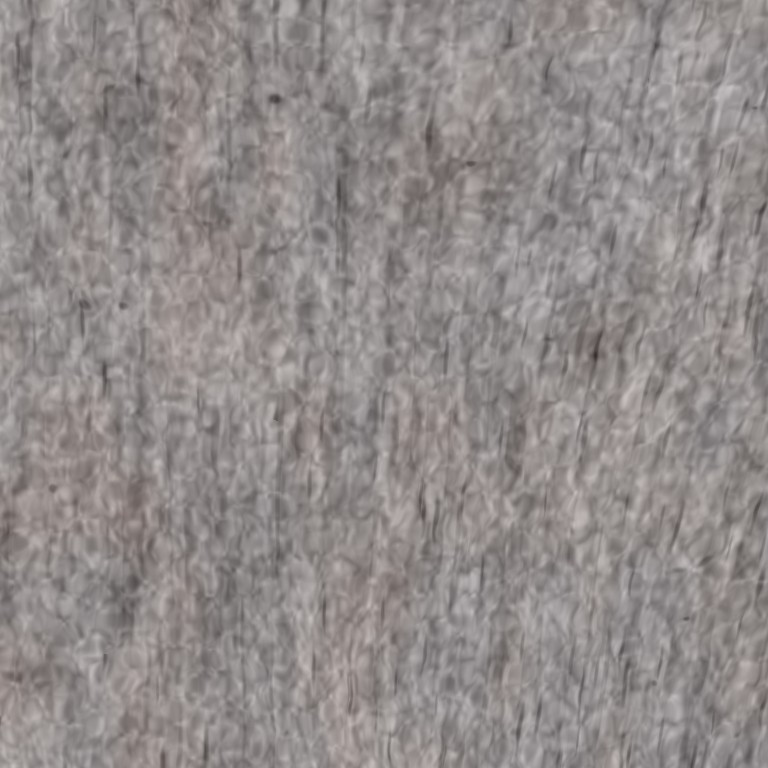
Reproduce this texture procedurally as a three.js fragment shader.

```glsl
// Weathered grey board: fuzzy upright fibres, pale flakes, dark splits and a few pits.
varying vec2 vUv;

const vec3 BASE_GREY = vec3(0.572, 0.551, 0.548);
const vec3 RUST_TINT = vec3(0.020, -0.004, -0.014);
const vec3 COOL_TINT = vec3(-0.010, -0.002, 0.012);
const float LEAN = 0.22;             // slant of the grain at the right edge
const vec2 STRAND_GRID = vec2(72.0, 15.0);
const vec2 SEAM_GRID = vec2(95.0, 7.0);
const vec2 FUZZ_GRID = vec2(98.0, 66.0);
const vec2 FINE_GRID = vec2(165.0, 120.0);
const vec2 FLAKE_GRID = vec2(88.0, 52.0);
const vec2 SPLIT_GRID = vec2(42.0, 14.0);
const vec2 SPLIT_SIZE = vec2(0.17, 0.46);
const vec2 PIT_GRID = vec2(8.0);
const vec2 PIT_SIZE = vec2(0.065, 0.055);

vec2 hash2(vec2 p) {
  vec3 h = fract(p.xyx * vec3(0.1031, 0.1030, 0.0973));
  h += dot(h, h.yzx + 33.33);
  return fract((h.xx + h.yz) * h.zy);
}

// Smooth value noise, -1 to 1
float noise(vec2 p) {
  vec2 cell = floor(p);
  vec2 f = fract(p);
  f = f * f * (3.0 - 2.0 * f);
  float low = mix(hash2(cell).x, hash2(cell + vec2(1.0, 0.0)).x, f.x);
  float high = mix(hash2(cell + vec2(0.0, 1.0)).x, hash2(cell + 1.0).x, f.x);
  return mix(low, high, f.y) * 2.0 - 1.0;
}

// Cellular noise: distance to the nearest scattered point
float cellular(vec2 p) {
  vec2 cell = floor(p);
  float nearest = 4.0;
  for (int j = -1; j <= 1; j++) {
    for (int i = -1; i <= 1; i++) {
      vec2 id = cell + vec2(float(i), float(j));
      vec2 d = id + hash2(id) - p;
      nearest = min(nearest, dot(d, d));
    }
  }
  return sqrt(nearest);
}

// Soft ellipses scattered one per cell, kept with the given chance
float scatter(vec2 p, vec2 size, float chance) {
  vec2 cell = floor(p);
  float mask = 0.0;
  for (int j = -1; j <= 1; j++) {
    for (int i = -1; i <= 1; i++) {
      vec2 id = cell + vec2(float(i), float(j));
      vec2 pick = hash2(id + 71.0);
      vec2 d = (p - id - hash2(id)) / (size * mix(0.6, 1.25, pick.y));
      float blob = 1.0 - smoothstep(0.25, 1.1, length(d));
      mask = max(mask, blob * step(pick.x, chance) * mix(0.6, 1.0, pick.y));
    }
  }
  return mask;
}

void main() {
  // Grain space: upright at the left, leaning over to the right
  float side = smoothstep(0.25, 1.0, vUv.x);
  vec2 grain = vUv + 2.0;
  grain.x -= LEAN * side * (vUv.y - 0.5);
  grain.x += 0.004 * sin(vUv.y * 9.0 + vUv.x * 14.0);

  // Small wobble that frays every feature
  vec2 fray = vec2(noise(grain * vec2(55.0, 42.0)), noise(grain * vec2(48.0, 60.0) + 19.0));
  vec2 frayed = grain + fray * vec2(0.0045, 0.006);

  // Fibres and flakes
  float broad = noise(grain * vec2(6.0, 4.0) + 5.0);
  float patches = noise(grain * vec2(30.0, 18.0) + 11.0);
  float strands = noise((grain + fray * 0.002) * STRAND_GRID);
  float fuzz = noise(frayed * FUZZ_GRID + 31.0);
  float worms = 0.72 - 2.0 * abs(noise(frayed * FUZZ_GRID * 0.8 + 47.0));
  float fine = noise(frayed * FINE_GRID + 13.0);
  float flakes = 0.5 - cellular(frayed * FLAKE_GRID);

  float tone = 0.028 * broad + 0.036 * patches + 0.062 * strands;
  tone += 0.062 * fuzz + 0.036 * worms + 0.052 * fine + 0.110 * flakes;

  // Dark seams, short splits and pits
  vec2 worn = grain + fray * vec2(0.0022, 0.004);
  float seams = smoothstep(0.40, 0.90, noise(worn * SEAM_GRID + 3.0));
  float splitChance = mix(0.10, 0.36, side) + 0.12 * broad;
  float splits = scatter(worn * SPLIT_GRID, SPLIT_SIZE, splitChance);
  float pits = scatter(worn * PIT_GRID + 9.0, PIT_SIZE, 0.16);
  tone -= 0.075 * seams + 0.155 * splits + 0.210 * pits;

  // Faint rusty and cool stains
  float stain = noise(grain * vec2(17.0, 9.0) + 23.0);
  float rust = max(stain, 0.0) * (1.0 - 0.7 * side);
  float cool = max(-stain, 0.0) * (0.4 + 0.6 * side);
  vec3 color = BASE_GREY + tone + RUST_TINT * rust + COOL_TINT * cool;

  gl_FragColor = vec4(clamp(color, 0.0, 1.0), 1.0);
}
```
